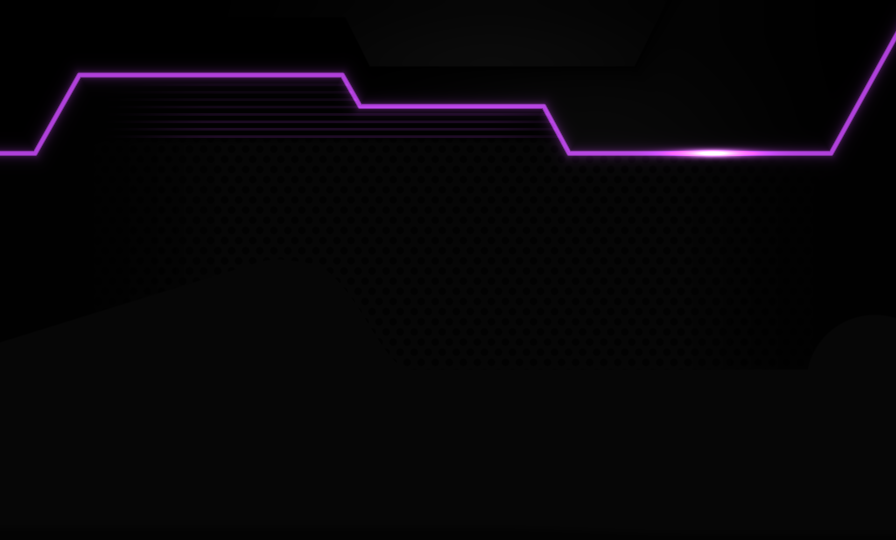
A Shadertoy shader for this background:

```glsl
const int CORNERS = 9;
const vec2 corners[CORNERS] = vec2[CORNERS](
    vec2(-0.05, 0.716), vec2(0.065, 0.716), vec2(0.147, 0.861),
    vec2(0.634, 0.861), vec2(0.667, 0.803), vec2(1.007, 0.803),
    vec2(1.054, 0.716), vec2(1.539, 0.716), vec2(1.700, 1.007));

float segmentDistance(vec2 p, vec2 a, vec2 b) {
    vec2 ab = b - a;
    return length(p - a - ab * clamp(dot(p - a, ab) / dot(ab, ab), 0.0, 1.0));
}

// Smooth window that is one between lo and hi
float band(float x, float lo, float hi, float fade) {
    return smoothstep(lo - fade, lo + fade, x) * (1.0 - smoothstep(hi - fade, hi + fade, x));
}

// Distance to the nearest hole centre in staggered rows
float holeDistance(vec2 p) {
    vec2 spacing = vec2(0.026, 0.0188);
    float row = floor(p.y / spacing.y);
    float shift = 0.5 * mod(row, 2.0);
    vec2 cell = vec2(fract(p.x / spacing.x + shift), fract(p.y / spacing.y)) - 0.5;
    return length(cell * spacing);
}

// Signed distance to the raised panels at the top
float panelDistance(vec2 p) {
    float sides = abs(p.x - 0.93) - 0.245 - 0.5 * (p.y - 0.877);
    float centre = max(0.877 - p.y, 0.89 * sides);
    float left = max(0.968 - p.y, p.x - 0.7);
    return min(centre, left);
}

// Signed distance to the low hills, negative inside
float hillDistance(vec2 p) {
    float slope = 0.366 + 0.31 * p.x - 0.05 * smoothstep(0.48, 0.64, p.x);
    float ground = mix(slope, 0.316, smoothstep(0.58, 0.76, p.x));
    float mound = length(p - vec2(1.62, 0.29)) - 0.127;
    return min(p.y - ground, mound);
}

void mainImage(out vec4 fragColor, in vec2 fragCoord) {
    vec2 p = fragCoord / iResolution.y;
    float px = 1.0 / iResolution.y;
    vec3 violet = vec3(0.69, 0.25, 0.86);

    // Neon path: distance, and height at this column
    float d = 1e3;
    float pathHeight = 0.716;
    for (int i = 0; i < CORNERS - 1; i++) {
        vec2 a = corners[i], b = corners[i + 1];
        d = min(d, segmentDistance(p, a, b));
        if (p.x >= a.x && p.x < b.x) pathHeight = mix(a.y, b.y, (p.x - a.x) / (b.x - a.x));
    }
    float above = smoothstep(-px, px, p.y - pathHeight);

    // Upper plates with a soft shadow under the panels
    float panel = panelDistance(p);
    float inside = 1.0 - smoothstep(-px, px, panel);
    float plate = 0.034 * band(p.x, 0.85, 1.36, 0.26) * (1.0 - 0.5 * smoothstep(0.72, 0.95, p.y));
    plate *= 1.0 - 0.85 * exp(-max(panel, 0.0) / 0.02);
    float raised = 0.042 * band(p.x, 0.62, 1.2, 0.3) * mix(1.0, 0.55, smoothstep(0.88, 1.0, p.y));
    float upper = mix(plate, raised, inside);

    // Perforated sheet
    float sheet = band(p.x, 0.3, 1.38, 0.2) * (1.0 - smoothstep(0.73, 0.75, p.y));
    float hole = 1.0 - smoothstep(0.005, 0.009, holeDistance(p));
    float lower = 0.004 + 0.021 * sheet * (1.0 - 0.85 * hole);
    vec3 color = vec3(mix(lower, upper, above));

    // Thin stripes under the path
    float stripe = abs(fract((p.y - 0.747) / 0.0137 + 0.5) - 0.5) * 0.0137;
    float stripeMask = band(p.x, 0.3, 1.0, 0.12) * band(p.y, 0.742, 0.85, 0.003) * (1.0 - above);
    float stripeFade = mix(0.17, 0.06, smoothstep(0.75, 0.84, p.y));
    color += violet * stripeFade * stripeMask * (1.0 - smoothstep(0.001, 0.001 + 1.5 * px, stripe));

    // Flat hills and the darker lower edge
    float hills = 1.0 - smoothstep(-px, px, hillDistance(p));
    float floorShade = smoothstep(0.012, 0.03, p.y + 0.01 * smoothstep(0.9, 1.3, p.x));
    color = mix(color, vec3(mix(0.012, 0.022, floorShade)), hills);

    // Neon core and halo
    float core = 1.0 - smoothstep(0.002, 0.0075, d);
    color += violet * max(core, 0.5 * exp(-d / 0.0075));

    // Lens flare on the right span
    vec2 q = p - vec2(1.32, 0.716);
    color += vec3(0.75, 0.3, 0.85) * exp(-dot(q * vec2(13.0, 120.0), q * vec2(13.0, 120.0)));
    color += vec3(0.5, 0.6, 0.4) * exp(-dot(q * vec2(25.0, 170.0), q * vec2(25.0, 170.0)));

    fragColor = vec4(min(color, 1.0), 1.0);
}
```
